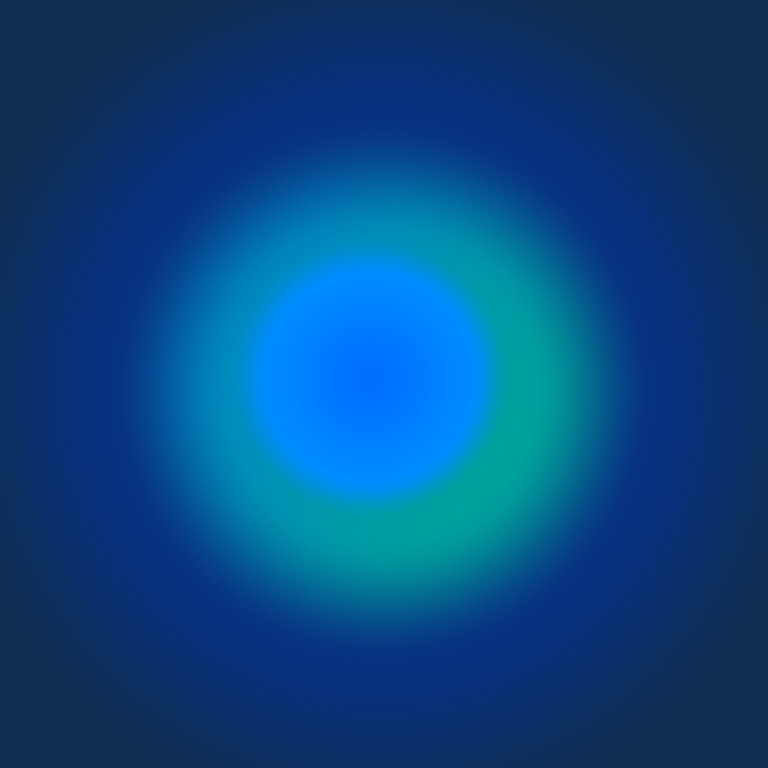
Reproduce this background procedurally as a three.js fragment shader.

```glsl
// Soft glowing blue disc inside a teal halo that fades into deep navy.
varying vec2 vUv;

// Layout, in canvas units
const vec2 CORE_CENTER = vec2(0.482, 0.508);
const vec2 HALO_CENTER = vec2(0.497, 0.492);
const vec2 TINT_DIRECTION = vec2(0.84, -0.54); // towards the greener side
const float CORE_RADIUS = 0.158;
const float CORE_SOFTNESS = 0.026;
const float HALO_INNER = 0.19;
const float HALO_OUTER = 0.36;
const float SHADE_INNER = 0.33;
const float SHADE_OUTER = 0.60;
const float TINT_REACH = 0.24;

// Colours
const vec3 CORE_BLUE = vec3(0.0, 0.44, 1.0);
const vec3 RIM_BLUE = vec3(0.0, 0.55, 1.0);
const vec3 HALO_CYAN = vec3(0.0, 0.54, 0.75);
const vec3 HALO_GREEN = vec3(0.0, 0.635, 0.61);
const vec3 ROYAL_BLUE = vec3(0.03, 0.19, 0.51);
const vec3 NAVY = vec3(0.058, 0.18, 0.315);

// Royal blue darkening towards the corners
vec3 backdrop(float radius) {
  return mix(ROYAL_BLUE, NAVY, smoothstep(SHADE_INNER, SHADE_OUTER, radius));
}

// Halo colour, shifting from cyan to green across its width
vec3 haloTint(vec2 offset) {
  float across = dot(offset, TINT_DIRECTION);
  return mix(HALO_CYAN, HALO_GREEN, smoothstep(-TINT_REACH, TINT_REACH, across));
}

// Disc colour, brightening from the middle to the rim
vec3 coreTint(float radius) {
  return mix(CORE_BLUE, RIM_BLUE, smoothstep(0.0, CORE_RADIUS, radius));
}

void main() {
  vec2 haloOffset = vUv - HALO_CENTER;
  float haloRadius = length(haloOffset);
  float coreRadius = length(vUv - CORE_CENTER);

  // Halo over the backdrop
  float haloFade = smoothstep(HALO_INNER, HALO_OUTER, haloRadius);
  vec3 color = mix(haloTint(haloOffset), backdrop(haloRadius), haloFade);

  // Disc with a soft edge
  float coreFade = smoothstep(CORE_RADIUS - CORE_SOFTNESS,
                              CORE_RADIUS + CORE_SOFTNESS, coreRadius);
  color = mix(coreTint(coreRadius), color, coreFade);

  gl_FragColor = vec4(color, 1.0);
}
```
